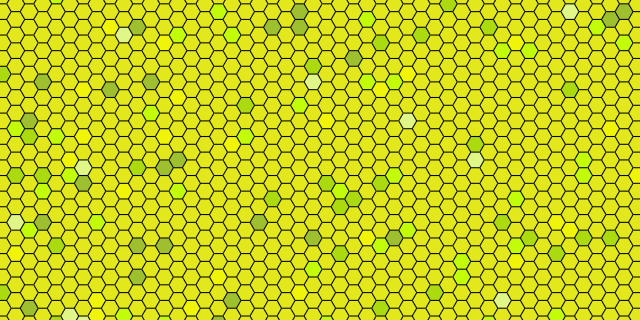
This pattern is drawn by a Shadertoy shader. Its source:

```glsl
// Honeycomb of flat-topped yellow hexagons with thin dark outlines.
// Two interleaved rectangular lattices give the nearest cell centre; a hash
// of that cell picks an occasional lime, green, olive, pale or bright fill.

#define ROWS 20.5                      // cells down the canvas height
#define ORIGIN vec2(0.139, 0.755)      // centre of the first cell, in rows
#define LINE_WIDTH 0.070               // outline width, in rows
#define LINE_COLOR vec3(0.03, 0.03, 0.01)
#define BASE_COLOR vec3(0.89, 0.91, 0.11)
#define BRIGHT_COLOR vec3(0.94, 0.96, 0.03)
#define LIME_COLOR vec3(0.76, 0.99, 0.03)
#define GREEN_COLOR vec3(0.67, 0.86, 0.06)
#define OLIVE_COLOR vec3(0.62, 0.75, 0.18)
#define PALE_COLOR vec3(0.88, 0.97, 0.53)
#define SEED 37u

const vec2 LATTICE = vec2(sqrt(3.0), 1.0);

// Integer hash of a cell index, from 0 to 1
float hashCell(ivec2 cell) {
    uint h = uint(cell.x + 512) * 1619u + uint(cell.y + 512) * 31337u + SEED * 6971u;
    h = (h ^ (h >> 16)) * 73244475u;
    h = (h ^ (h >> 16)) * 73244475u;
    h ^= h >> 16;
    return float(h & 65535u) / 65536.0;
}

// Offset of p from the nearest hexagon centre
vec2 hexOffset(vec2 p) {
    vec2 even = (fract(p / LATTICE + 0.5) - 0.5) * LATTICE;
    vec2 odd = (fract(p / LATTICE) - 0.5) * LATTICE;
    return dot(even, even) < dot(odd, odd) ? even : odd;
}

// Distance inward from the hexagon border
float borderDistance(vec2 offset) {
    vec2 a = abs(offset);
    return 0.5 - max(a.y, dot(a, 0.5 * LATTICE));
}

// Mostly the base yellow, with rare accents
vec3 cellColor(float pick) {
    if (pick < 0.021) return PALE_COLOR;
    if (pick < 0.044) return OLIVE_COLOR;
    if (pick < 0.073) return GREEN_COLOR;
    if (pick < 0.106) return LIME_COLOR;
    if (pick < 0.135) return BRIGHT_COLOR;
    return BASE_COLOR;
}

void mainImage(out vec4 fragColor, in vec2 fragCoord) {
    float pixel = ROWS / iResolution.y;
    vec2 p = fragCoord * pixel - ORIGIN;

    // Cell and its half-step lattice index
    vec2 offset = hexOffset(p);
    ivec2 cell = ivec2(round((p - offset) * 2.0 / LATTICE));
    vec3 color = cellColor(hashCell(cell));

    // Outline shared by neighbouring cells, with one-pixel smoothing
    float d = borderDistance(offset);
    float nearSide = clamp((0.5 * LINE_WIDTH - d) / pixel + 0.5, 0.0, 1.0);
    float farSide = clamp((-0.5 * LINE_WIDTH - d) / pixel + 0.5, 0.0, 1.0);
    color = mix(color, LINE_COLOR, nearSide - farSide);

    fragColor = vec4(color, 1.0);
}
```
